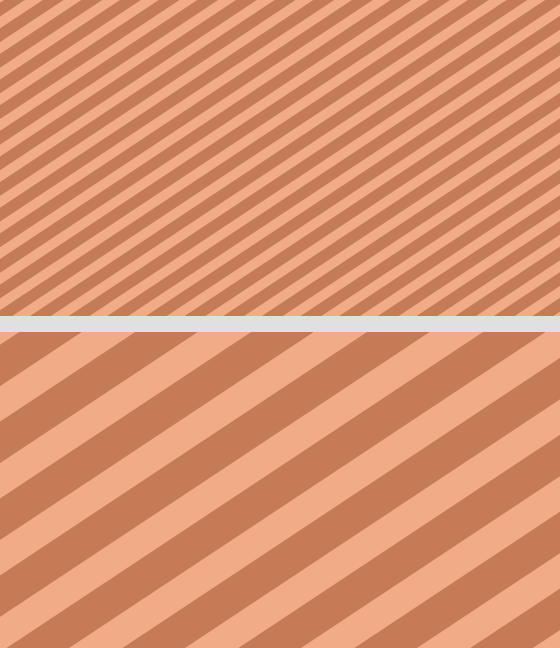
Top, the full canvas; bottom, a detail of the centre.
Reproduce this pattern procedurally as a Shadertoy shader.

```glsl
// Flat diagonal stripes in two terracotta tones, rising to the right.
// The canvas is projected on the stripe normal, repeated with fract, and
// each band is cut by its distance to the stripe edge with a one-pixel blend.

#define STRIPE_ANGLE  33.55   // degrees above the horizontal
#define STRIPE_PERIOD 0.0676  // spacing across the stripes, in canvas heights
#define LIGHT_SHARE   0.46    // part of each period covered by the light band
#define LIGHT_CENTER  0.466   // light band position, in periods from the centre
#define DARK_COLOR    vec3(0.775, 0.482, 0.343)
#define LIGHT_COLOR   vec3(0.950, 0.671, 0.530)

// Signed distance to the nearest light band, negative inside it
float stripeDistance(vec2 p) {
    float angle = radians(STRIPE_ANGLE);
    vec2 normal = vec2(sin(angle), -cos(angle));
    float phase = dot(p, normal) / STRIPE_PERIOD - LIGHT_CENTER;
    float fromCenter = abs(fract(phase + 0.5) - 0.5);
    return (fromCenter - 0.5 * LIGHT_SHARE) * STRIPE_PERIOD;
}

void mainImage(out vec4 fragColor, in vec2 fragCoord) {
    // Centred coordinates, one unit per canvas height
    vec2 p = (fragCoord - 0.5 * iResolution.xy) / iResolution.y;
    float pixel = 1.0 / iResolution.y;

    // Smoothed two-tone fill
    float light = clamp(0.5 - stripeDistance(p) / pixel, 0.0, 1.0);
    fragColor = vec4(mix(DARK_COLOR, LIGHT_COLOR, light), 1.0);
}
```
